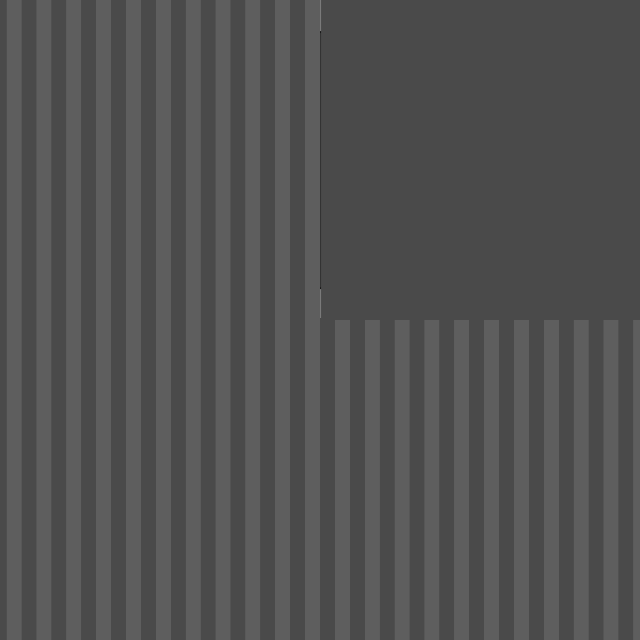
Write a three.js fragment shader that draws this pattern.

```glsl
// Draws grey vertical stripes with a plain upper right quarter and a thin broken seam.
varying vec2 vUv;

const vec3 DARK_GREY = vec3(0.29);
const vec3 LIGHT_GREY = vec3(0.37);
const vec3 SEAM_LIGHT = vec3(0.48);
const vec3 SEAM_DARK = vec3(0.2);
const vec3 SEAM_TIP = vec3(0.1);

const float PERIOD = 0.04663;
const float SOFT = 0.0005;
const float SEAM_WIDTH = 0.002;

// Soft step across an edge
float edge(float at, float x) {
  return smoothstep(at - SOFT, at + SOFT, x);
}

// Coverage of the span from lo to hi
float span(float lo, float hi, float x) {
  return edge(lo, x) * (1.0 - edge(hi, x));
}

// Equal light and dark bands, with a light band ending at the center
float stripes(float x, float center, float period) {
  float phase = fract((x - center) / period);
  float distanceToEdge = (abs(phase - 0.75) - 0.25) * period;
  // The wrap at phase 0 is the other side of the light band
  distanceToEdge = phase < 0.25 ? phase * period : distanceToEdge;
  return 1.0 - smoothstep(-SOFT, SOFT, distanceToEdge);
}

// Seam color by height: light ends, a dark middle and darker tips
vec3 seamColor(float y, float lo, float hi) {
  vec3 color = mix(SEAM_LIGHT, SEAM_DARK, span(lo, hi, y));
  float tips = span(lo, lo + 0.003, y) + span(hi - 0.003, hi, y);
  return mix(color, SEAM_TIP, tips);
}

void main() {
  // Stripes outside the plain quarter
  float quarter = edge(0.5, vUv.x) * edge(0.5, vUv.y);
  float band = stripes(vUv.x, 0.5, PERIOD) * (1.0 - quarter);
  vec3 color = mix(DARK_GREY, LIGHT_GREY, band);

  // Seam on the left side of the plain quarter
  float seam = span(0.5, 0.5 + SEAM_WIDTH, vUv.x) * edge(0.503, vUv.y);
  color = mix(color, seamColor(vUv.y, 0.548, 0.951), seam);

  gl_FragColor = vec4(color, 1.0);
}
```
